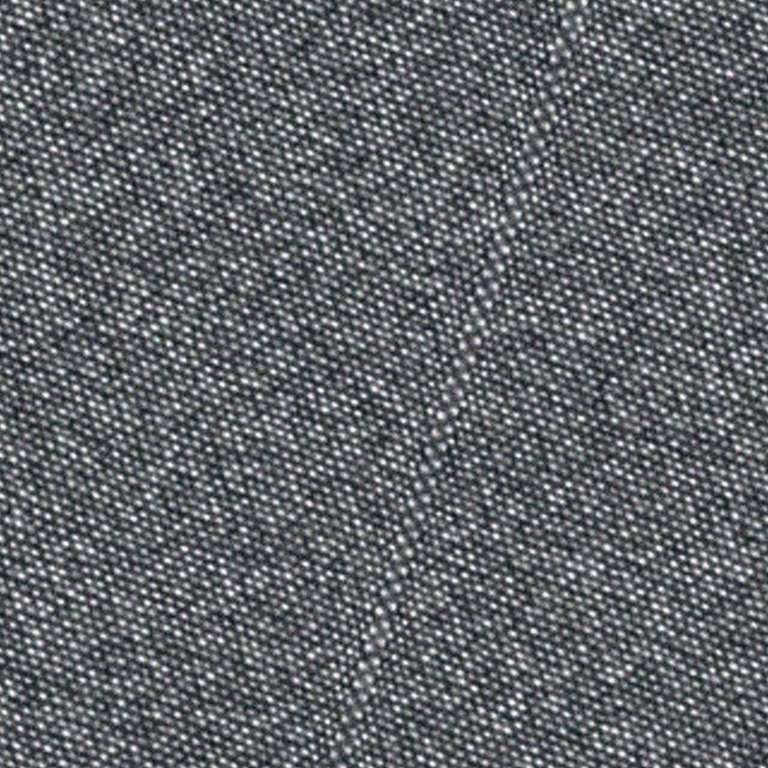
Reproduce this texture procedurally as a WebGL 1 fragment shader.

```glsl
precision highp float;
// Slate plain-weave cloth: pale weft floats sit on a slightly skewed checkerboard
// over dark warp threads, about 122 by 82 threads per canvas. One thick slub
// thread runs diagonally, and noise varies threads, floats and fibres.
uniform vec2 u_resolution;

vec3 hash3(vec2 p) {
  vec3 q = fract(p.xyx * vec3(0.1031, 0.1030, 0.0973));
  q += dot(q, q.yxz + 33.33);
  return fract((q.xxy + q.yzz) * q.zyx);
}

vec3 noise3(vec2 p) {
  vec2 i = floor(p), f = fract(p);
  f = f * f * (3.0 - 2.0 * f);
  return mix(mix(hash3(i), hash3(i + vec2(1.0, 0.0)), f.x),
             mix(hash3(i + vec2(0.0, 1.0)), hash3(i + 1.0), f.x), f.y);
}

// Soft light of the floats around weave position q
float weftFloats(vec2 q) {
  float light = 0.0;
  vec2 base = floor(q + 0.5);
  for (int j = -1; j <= 1; j++) {
    for (int i = -1; i <= 1; i++) {
      vec2 id = base + vec2(float(i), float(j));
      if (mod(id.x + id.y, 2.0) > 0.5) continue;
      vec3 h = hash3(id + 211.0);
      float slub = step(abs(id.x - 0.5), 0.6);
      vec2 d = q - id - vec2(0.36, 0.22) * (h.xy - 0.5) * (1.0 - 0.5 * slub);
      // Undo the skew and slub width, then measure an ellipse falling rightward
      d.x *= 1.0 + 1.1 * slub;
      d = mat2(6.22, 0.98, -2.0, 9.19) * d;
      d /= mix(vec2(3.2, 2.2) * (0.9 + 0.2 * h.y), vec2(4.6, 3.0), slub);
      float thread = 0.94 + 0.06 * (hash3(vec2(id.x + 300.0, 7.0)).x
                                  + hash3(vec2(id.y + 300.0, 19.0)).y);
      float strength = (0.46 + 0.42 * pow(h.z, 1.3)) * thread;
      light += mix(strength, 0.68 + 0.2 * h.z, slub) * exp(-0.5 * dot(d, d));
    }
  }
  return light;
}

void main() {
  vec2 p = gl_FragCoord.xy / u_resolution.y;

  // Skewed thread coordinates, with a slow wander of the cloth
  vec2 wander = noise3(p * 5.0 + 3.0).xy - 0.5 + 0.3 * (noise3(p * 17.0).xy - 0.5);
  float across = 122.0 * (dot(p, vec2(0.953, -0.304)) - 0.4155) + 0.7 * wander.x;
  float along = 82.0 * dot(p, vec2(0.358, 0.934)) + 0.7 * wander.y;

  // The slub pushes neighbouring threads apart
  float spread = 0.62 * across * exp(-across * across / 6.0);
  vec2 q = vec2(0.5 + across - spread, along);

  // Dark warp with streaky fibres, then floats and faint cloudy wear
  vec3 fibre = noise3(q * vec2(1.8, 1.6) + 400.0) - 0.5;
  vec3 grain = noise3(p * 320.0 + 50.0) - 0.5;
  float cloud = noise3(p * 9.0 + 20.0).x - 0.5;
  float tone = 0.15 + weftFloats(q) * (1.0 + 0.06 * cloud);
  tone += 0.1 * fibre.x + 0.18 * grain.x;

  // Cool grey, fading to near white on the brightest floats
  vec3 color = tone + vec3(-0.015, 0.002, 0.017) * (1.0 - 0.4 * tone);
  color += 0.04 * (fibre - dot(fibre, vec3(0.3333)));
  color += 0.04 * (grain - dot(grain, vec3(0.3333)));
  gl_FragColor = vec4(clamp(color, 0.07, 0.94), 1.0);
}
```
